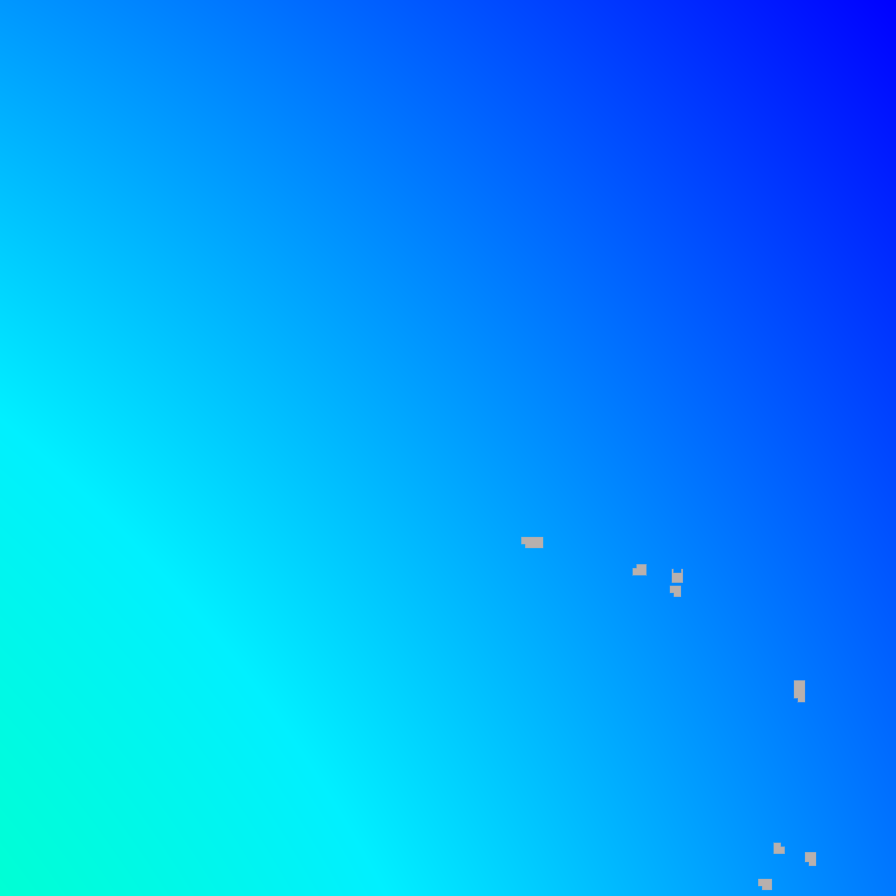
Write a WebGL 1 fragment shader that draws this background.

```glsl
precision highp float;
// A blue to cyan to sea-green gradient, with small chipped grey specks on it.
// Colour follows the distance from a point beyond the lower left corner;
// the specks are notched boxes bunched along a loose arc by sine waves.

uniform vec2 u_resolution;

// Gradient: centre and the radii of its three colour stops
const vec2 GLOW_CENTRE = vec2(-1.1, -0.8);
const float GREEN_RADIUS = 1.36;
const float CYAN_RADIUS = 1.729;
const float BLUE_RADIUS = 2.766;
const vec3 GREEN = vec3(0.0, 1.0, 0.83);
const vec3 CYAN = vec3(0.0, 0.94, 1.0);
const vec3 BLUE = vec3(0.0, 0.0, 1.0);

// Specks: arc, bunching and size
const int SPECK_COUNT = 8;
const vec3 SPECK_COLOUR = vec3(0.72, 0.69, 0.68);
const vec2 ARC_CENTRE = vec2(0.594, 0.0885);
const float ARC_RADIUS = 0.306;
const float ARC_WOBBLE = 0.0059;
const float ANGLE_STEP = 0.283;
const float ANGLE_BUNCHING = 0.332;
const float SPECK_HALF_SIZE = 0.0062;
const float SPECK_STRETCH = 0.006;
const float PI = 3.14159;

float hash(float n) {
  return fract(sin(n * 127.1) * 43758.5453);
}

float boxDistance(vec2 p, vec2 halfSize) {
  vec2 d = abs(p) - halfSize;
  return length(max(d, 0.0)) + min(max(d.x, d.y), 0.0);
}

vec3 gradient(vec2 uv) {
  float r = distance(uv, GLOW_CENTRE);
  vec3 inner = mix(GREEN, CYAN, smoothstep(0.0, 1.0, 0.5) * 0.0
    + clamp((r - GREEN_RADIUS) / (CYAN_RADIUS - GREEN_RADIUS), 0.0, 1.0));
  float outer = clamp((r - CYAN_RADIUS) / (BLUE_RADIUS - CYAN_RADIUS), 0.0, 1.0);
  return mix(inner, BLUE, outer);
}

// Position along the arc; angles run clockwise from straight up
vec2 speckCentre(float i) {
  float angle = i * ANGLE_STEP
    + ANGLE_BUNCHING * sin(i * PI / 8.0) * sin(i * PI / 2.0);
  float radius = ARC_RADIUS - ARC_WOBBLE * i * sin(1.2 * i);
  return ARC_CENTRE + radius * vec2(sin(angle), cos(angle));
}

// A box, stretched wide or tall in turn, with one corner chipped off
float speckDistance(vec2 p, float i) {
  float turn = cos(i * PI / 4.0);
  vec2 stretch = pow(max(vec2(turn, -turn), 0.0), vec2(4.0));
  vec2 halfSize = SPECK_HALF_SIZE + SPECK_STRETCH * stretch;
  vec2 side = sign(vec2(hash(i + 1.0), hash(i + 17.0)) - 0.5);
  float chip = boxDistance(p - side * halfSize, vec2(SPECK_HALF_SIZE * 0.7));
  return max(boxDistance(p, halfSize), -chip);
}

void main() {
  vec2 uv = gl_FragCoord.xy / u_resolution;
  float edge = 0.75 / min(u_resolution.x, u_resolution.y);
  vec3 colour = gradient(uv);

  float speck = 1.0;
  for (int k = 0; k < SPECK_COUNT; k++) {
    float i = float(k);
    speck = min(speck, speckDistance(uv - speckCentre(i), i));
  }
  colour = mix(colour, SPECK_COLOUR, 1.0 - smoothstep(-edge, edge, speck));
  gl_FragColor = vec4(colour, 1.0);
}
```
